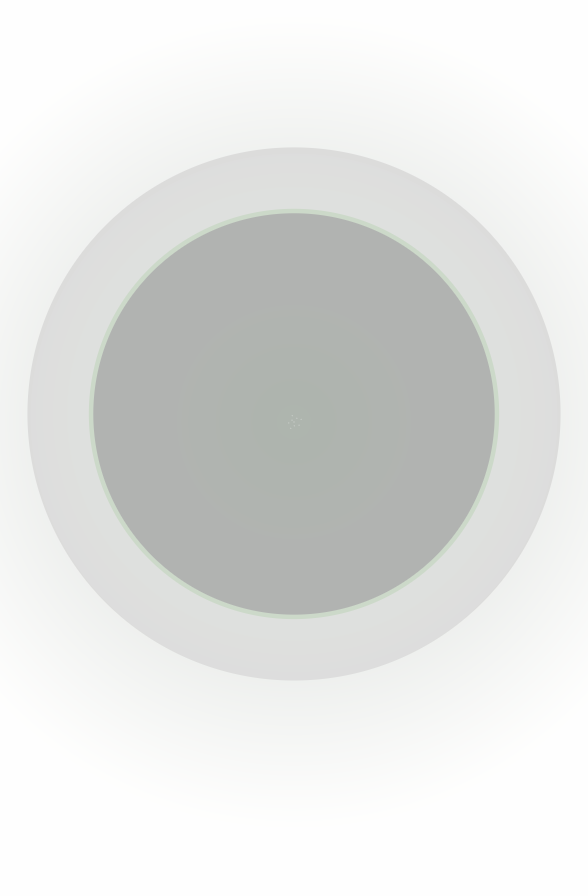
Write a Shadertoy shader that draws this background.

```glsl
// A soft grey disc with a pale green rim, inside a translucent ring and a wide misty glow.

// Lengths are fractions of the canvas height
const float DISC_Y = 0.538;
const float GLOW_Y = 0.529;
const float RING_RADIUS = 0.2975;
const float RIM_RADIUS = 0.2290;
const float DISC_RADIUS = 0.2240;
const float GLOW_RADIUS = 0.460;
const float CRESCENT_SHIFT = 0.0035;
const float SPECK_RADIUS = 0.0007;
const float SPECK_SPREAD = 0.0085;
const int SPECK_COUNT = 9;
const float GOLDEN_ANGLE = 2.39996;

const vec3 PAPER = vec3(0.998, 0.998, 0.996);
const vec3 GLOW_TINT = vec3(0.193, 0.175, 0.190);
const vec3 RING_OUTER = vec3(0.868, 0.868, 0.865);
const vec3 RING_INNER = vec3(0.872, 0.880, 0.870);
const vec3 RIM = vec3(0.800, 0.850, 0.790);
const vec3 DISC_CENTER = vec3(0.682, 0.708, 0.682);
const vec3 DISC_EDGE = vec3(0.696, 0.703, 0.695);
const vec3 SPECK = vec3(0.800, 0.820, 0.800);

// Coverage of a circle with an edge one pixel wide
float circle(vec2 p, float radius, float pixel) {
    return clamp(0.5 + (radius - length(p)) / pixel, 0.0, 1.0);
}

// Tiny specks along a golden-angle spiral
float specks(vec2 p, float pixel) {
    float cover = 0.0;
    float softness = max(pixel, SPECK_RADIUS);
    for (int i = 0; i < SPECK_COUNT; i++) {
        float n = float(i);
        float angle = n * GOLDEN_ANGLE;
        float reach = SPECK_SPREAD * sqrt(n / float(SPECK_COUNT - 1));
        vec2 spot = reach * vec2(cos(angle), sin(angle));
        cover += circle(p - spot, SPECK_RADIUS, softness);
    }
    return min(cover, 1.0);
}

void mainImage(out vec4 fragColor, in vec2 fragCoord) {
    float pixel = 1.0 / iResolution.y;
    vec2 uv = (fragCoord - vec2(0.5 * iResolution.x, 0.0)) * pixel;
    vec2 p = uv - vec2(0.0, DISC_Y);
    vec2 q = uv - vec2(0.0, GLOW_Y);
    float r = length(p);

    // Misty glow over the paper
    float glow = pow(max(1.0 - length(q) / GLOW_RADIUS, 0.0), 1.12);
    vec3 color = PAPER - GLOW_TINT * glow;

    // Translucent ring with a faint crescent along its upper edge
    float ring = circle(p, RING_RADIUS, pixel);
    vec3 ringColor = mix(RING_INNER, RING_OUTER, smoothstep(RIM_RADIUS, RING_RADIUS, r));
    vec2 lowered = p + vec2(0.0, CRESCENT_SHIFT);
    float crescent = 1.0 - circle(lowered, RING_RADIUS - CRESCENT_SHIFT, pixel);
    color = mix(color, ringColor - 0.006 * crescent, ring);

    // Green rim, then the disc with its tinted heart
    color = mix(color, RIM, circle(p, RIM_RADIUS, pixel));
    vec3 discColor = mix(DISC_CENTER, DISC_EDGE, smoothstep(0.0, 0.18, length(q)));
    color = mix(color, discColor, circle(p, DISC_RADIUS, pixel));

    // Specks at the heart
    color = mix(color, SPECK, 0.7 * specks(q, pixel));

    fragColor = vec4(color, 1.0);
}
```
